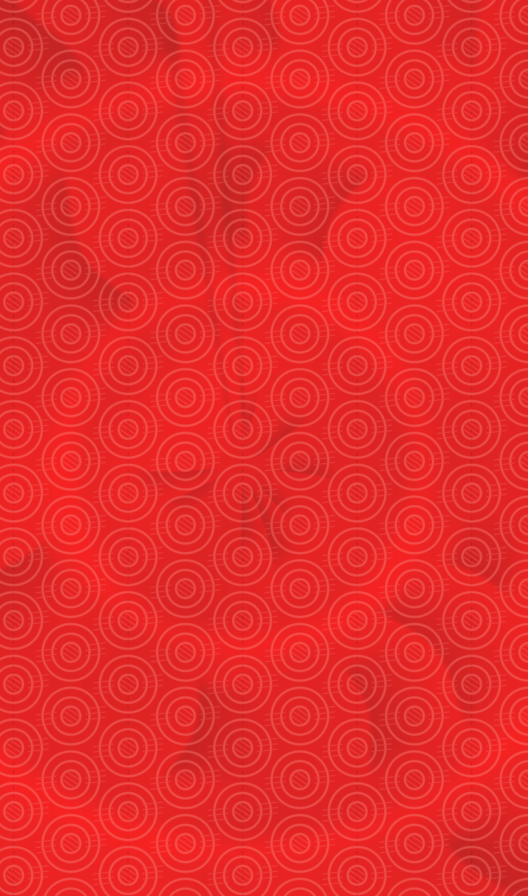
A WebGL 1 fragment shader for this pattern:

```glsl
precision highp float;
// Red cloth with staggered ringed discs, pressed into radial folds and two broad hoops.

uniform vec2 u_resolution;

const float TAU = 6.2831853;

// Motif layout, in canvas heights
const vec2 PITCH = vec2(0.1278, 0.0711);
const vec2 FIRST_DISC = vec2(0.2708, 0.5208);
const vec3 RING_RADII = vec3(0.0105, 0.0208, 0.0316);
const float RING_HALF_WIDTH = 0.0013;
const float HAIR_HALF_WIDTH = 0.0006;
const float HAIR_SPACING = 0.0060;
const float HAIR_TILT = 0.12;
const vec2 HAIR_SPAN = vec2(0.017, 0.041);
const float HATCH_ANGLE = 0.6;
const float HATCH_SPACING = 0.0052;

// Cloth relief
const vec2 HUB = vec2(0.271, 0.479);
const float INNER_HOOP = 0.202;
const float OUTER_HOOP = 0.430;

// Colours
const vec3 SHADOW_RED = vec3(0.76, 0.14, 0.14);
const vec3 LIT_RED = vec3(0.96, 0.135, 0.135);
const vec3 LINE_TINT = vec3(0.98, 0.42, 0.39);
const float LINE_OPACITY = 0.60;

float hash(float n) {
  return fract(sin(n * 12.9898) * 43758.5453);
}

float stroke(float dist, float halfWidth) {
  float px = 1.0 / u_resolution.y;
  return 1.0 - smoothstep(halfWidth - px, halfWidth + px, abs(dist));
}

// Distance to the nearest of three parallel lines
float threeLines(float y, float spacing) {
  return y - spacing * clamp(floor(y / spacing + 0.5), -1.0, 1.0);
}

// One disc: three rings, hatched core, hairlines on both sides
float disc(vec2 q) {
  float r = length(q);
  float ink = stroke(r - RING_RADII.x, RING_HALF_WIDTH);
  ink = max(ink, stroke(r - RING_RADII.y, RING_HALF_WIDTH));
  ink = max(ink, stroke(r - RING_RADII.z, RING_HALF_WIDTH));

  float across = cos(HATCH_ANGLE) * q.y + sin(HATCH_ANGLE) * q.x;
  float hatch = stroke(threeLines(across, HATCH_SPACING), HAIR_HALF_WIDTH);
  ink = max(ink, 0.7 * hatch * (1.0 - smoothstep(0.009, 0.0105, r)));

  float side = abs(q.x);
  float span = smoothstep(HAIR_SPAN.x - 0.002, HAIR_SPAN.x, side)
             * (1.0 - smoothstep(HAIR_SPAN.y - 0.004, HAIR_SPAN.y, side));
  float hair = stroke(threeLines(q.y - HAIR_TILT * q.x, HAIR_SPACING), HAIR_HALF_WIDTH);
  return max(ink, 0.65 * hair * span);
}

// Two offset rectangular repeats make the staggered lattice
float discLattice(vec2 p) {
  vec2 cell = (p - FIRST_DISC) / PITCH;
  float even = disc((fract(cell + 0.5) - 0.5) * PITCH);
  float odd = disc((fract(cell) - 0.5) * PITCH);
  return max(even, odd);
}

// Radial creases: a sharp dark edge that fades around the hub
float folds(float angle, float r, float count, vec2 reach, float seed) {
  float turn = (angle / TAU + 0.5) * count + 0.16 * sin(r * 27.0 + seed);
  float id = mod(floor(turn), count) + seed;
  float f = fract(turn);
  float start = reach.x + 0.25 * hash(id) * (reach.y - reach.x);
  float end = reach.y - 0.40 * hash(id + 31.0) * (reach.y - reach.x);
  float window = smoothstep(start, start + 0.025, r) * (1.0 - smoothstep(end - 0.035, end, r));
  float edge = smoothstep(0.0, 0.10, f) * pow(1.0 - f, 1.3);
  return edge * window * smoothstep(0.25, 0.65, hash(id + 7.0));
}

float hoop(float r, float radius) {
  float d = (r - radius) / 0.017;
  float shade = (r - radius + 0.035) / 0.018;
  return exp(-d * d) - 0.35 * exp(-shade * shade);
}

// Light on the cloth, 0 in the folds and 1 on the ridges
float clothLight(vec2 p) {
  vec2 d = p - HUB;
  float r = length(d);
  float angle = atan(d.y, d.x + 0.00001);

  float light = 0.70 + 0.09 * sin(9.0 * p.x + 3.0 * sin(6.0 * p.y))
              + 0.07 * sin(17.0 * p.y - 8.0 * p.x + 2.0 * sin(13.0 * p.x));
  light += 0.24 * hoop(r, INNER_HOOP) + 0.24 * hoop(r, OUTER_HOOP);
  light -= 0.60 * folds(angle, r, 17.0, vec2(0.005, 0.135), 3.0);
  light -= 0.62 * folds(angle, r, 19.0, vec2(0.205, 0.405), 41.0);
  light -= 0.60 * folds(angle, r, 27.0, vec2(0.435, 0.760), 83.0);

  // Long pleat widening from the hub to the top edge
  float rise = max(d.y, 0.0) / (1.0 - HUB.y);
  float pleat = (d.x + 0.062 * rise) / (0.006 + 0.020 * rise);
  float creases = exp(-pow(abs(abs(pleat) - 1.0) * 3.0, 2.0));
  return light - 0.32 * creases * smoothstep(0.0, 0.12, rise);
}

void main() {
  vec2 p = gl_FragCoord.xy / u_resolution.y;
  vec3 color = mix(SHADOW_RED, LIT_RED, clamp(clothLight(p), 0.0, 1.0));

  // Faint dotted seams through alternate columns
  float seamX = (fract((p.x - FIRST_DISC.x) / PITCH.x + 0.5) - 0.5) * PITCH.x;
  float dots = smoothstep(-0.3, 0.3, sin(p.y * TAU * 110.0));
  color *= 1.0 - 0.12 * dots * stroke(seamX, 0.0006);

  color = mix(color, LINE_TINT * (0.75 + 0.25 * color.r), LINE_OPACITY * discLattice(p));
  gl_FragColor = vec4(color, 1.0);
}
```
